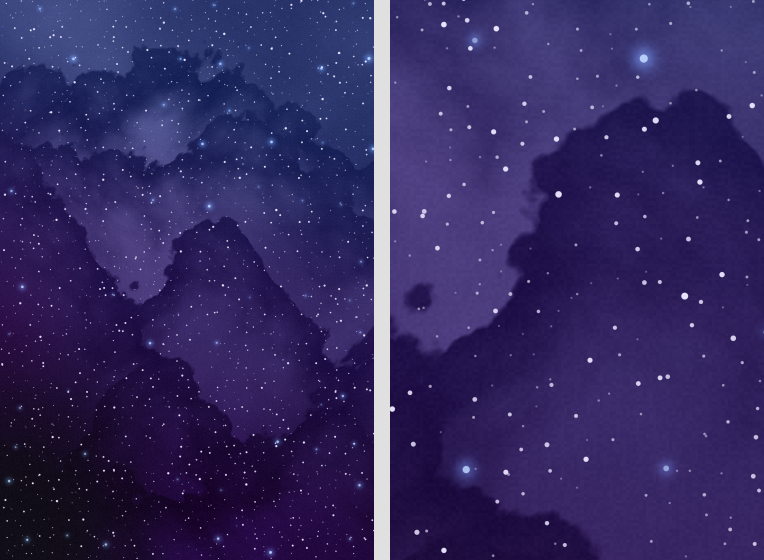
Left, the full canvas; right, a detail of the centre.
Give the GLSL for this texture, as a WebGL 1 fragment shader.

```glsl
precision highp float;
// Draws a starry night sky of billowing indigo and violet nebula clouds.
uniform vec2 u_resolution;

// Shadow and haze colours at the bottom, middle and top of the sky
const vec3 SHADOW_LOW = vec3(0.085, 0.010, 0.150);
const vec3 SHADOW_MID = vec3(0.115, 0.055, 0.280);
const vec3 SHADOW_TOP = vec3(0.085, 0.130, 0.340);
const vec3 HAZE_LOW = vec3(0.170, 0.045, 0.320);
const vec3 HAZE_MID = vec3(0.310, 0.250, 0.510);
const vec3 HAZE_TOP = vec3(0.320, 0.360, 0.590);
const vec3 CORNER_BLACK = vec3(0.060, 0.055, 0.080);
const vec3 EDGE_MAGENTA = vec3(0.200, 0.035, 0.270);
const vec3 STAR_WHITE = vec3(0.92, 0.90, 1.00);
const vec3 STAR_BLUE = vec3(0.45, 0.72, 0.95);

const float BILLOW_SCALE = 8.0;
const float BILLOW_HEIGHT = 0.20;
const float EDGE_SOFTNESS = 0.012;
const float HAZE_DEPTH = 0.20;
const float GRAIN = 0.022;
const float STAR_CELL = 0.0165;
const float BRIGHT_CELL = 0.085;

float hash(vec2 p) {
  return fract(sin(dot(p, vec2(127.1, 311.7))) * 43758.545);
}

vec2 hash2(vec2 p) {
  return vec2(hash(p), hash(p + 57.3));
}

// Cellular noise: rounded lumps, highest at each cell point
float lumps(vec2 p) {
  vec2 cell = floor(p), f = fract(p);
  float nearest = 1.0;
  for (int j = -1; j <= 1; j++) {
    for (int i = -1; i <= 1; i++) {
      vec2 o = vec2(float(i), float(j));
      vec2 d = o + hash2(cell + o) - f;
      nearest = min(nearest, dot(d, d));
    }
  }
  return 1.0 - sqrt(nearest);
}

float billow(vec2 p) {
  float sum = 0.0, weight = 0.5;
  p += 0.18 * sin(p.yx * 2.3 + vec2(0.4, 1.9));
  for (int i = 0; i < 5; i++) {
    sum += weight * lumps(p);
    p = mat2(1.6, 1.2, -1.2, 1.6) * p + 7.7;
    weight *= 0.5;
  }
  return sum;
}

// Lays one cloud bank over the shade: dark crest, haze gathering below it.
// mound = centre, width, height of the swell on the ridge
float cloud(float shade, vec2 p, float base, float slope, vec3 mound, float haze, float seed) {
  float lump = billow(p * BILLOW_SCALE + seed);
  float x = p.x - mound.x;
  float ridge = base + slope * x + mound.z * exp(-x * x / (mound.y * mound.y));
  float depth = ridge - p.y + BILLOW_HEIGHT * (lump - 0.55);
  float inside = haze * smoothstep(0.0, HAZE_DEPTH, depth) + 0.35 * (lump - 0.45);
  return mix(shade, inside, smoothstep(0.0, EDGE_SOFTNESS, depth));
}

// Light that leans from the upper left down to the central plume
float hazeLight(vec2 p) {
  float x = (p.x - 0.28 + 0.25 * (p.y - 0.45)) / 0.19;
  float drift = 0.5 + 0.25 * sin(p.x * 11.0 + 3.0 * sin(p.y * 7.0)) + 0.25 * sin(p.y * 13.0 - p.x * 6.0);
  return 0.28 + 0.52 * exp(-x * x) + 0.25 * drift;
}

vec3 skyColour(vec2 p, float shade) {
  float level = p.y + 0.3 * (p.x - 0.33);
  float low = smoothstep(0.08, 0.50, level), high = smoothstep(0.48, 0.88, level);
  vec3 shadow = mix(mix(SHADOW_LOW, SHADOW_MID, low), SHADOW_TOP, high);
  vec3 haze = mix(mix(HAZE_LOW, HAZE_MID, low), HAZE_TOP, high);
  vec3 colour = mix(shadow, haze, clamp(shade, -0.25, 1.0));
  vec2 left = vec2(p.x, p.y - 0.40) / vec2(0.12, 0.16);
  colour = mix(colour, EDGE_MAGENTA, 0.5 * exp(-dot(left, left)));
  float corner = 1.0 - smoothstep(0.08, 0.42, length(p * vec2(1.1, 0.9)));
  return mix(colour, CORNER_BLACK, 0.9 * corner);
}

// One jittered star per cell; x = crisp core, y = soft glow
vec2 stars(vec2 p, float size, float chance, vec2 radii, float seed) {
  vec2 cell = floor(p / size), id = cell + seed;
  vec2 centre = (cell + 0.15 + 0.7 * hash2(id)) * size;
  float d = length(p - centre), pixel = 0.7 / u_resolution.y;
  float power = hash(id + 19.1);
  float r = mix(radii.x, radii.y, power * power);
  float lit = step(hash(id + 83.7), chance) * mix(0.3, 1.0, power);
  return lit * vec2(1.0 - smoothstep(r - pixel, r + pixel, d), exp(-d * d / (9.0 * r * r)));
}

void main() {
  vec2 p = gl_FragCoord.xy / u_resolution.y;

  // Cloud banks from back to front
  float light = hazeLight(p);
  float shade = 0.75 * light + 0.3 * (billow(p * 5.0) - 0.45);
  shade = cloud(shade, p, 0.80, -0.20, vec3(0.36, 0.14, 0.11), light, 3.0);
  shade = cloud(shade, p, 0.66, -0.25, vec3(0.45, 0.13, 0.13), light, 17.0);
  shade = cloud(shade, p, 0.38, 0.00, vec3(0.39, 0.13, 0.24), 0.7 * light, 31.0);
  shade = cloud(shade, p, 0.77, -1.30, vec3(0.00, 0.10, 0.01), 0.6 * light, 45.0);
  shade = cloud(shade, p, 0.20, 0.00, vec3(0.27, 0.11, 0.15), 0.6 * light, 59.0);
  shade = cloud(shade, p, 0.16, 0.05, vec3(0.57, 0.09, 0.15), 0.9 * light, 73.0);
  vec3 colour = skyColour(p, shade);
  colour += GRAIN * (hash(floor(p * 512.0)) - 0.5);

  // Fine star dust in two sizes, then a few bright blue stars
  for (int i = 0; i < 2; i++) {
    float k = float(i);
    vec2 dust = stars(p, STAR_CELL * (1.0 + 0.7 * k), 0.55, vec2(0.0006, 0.0017 + 0.0004 * k), 11.0 + 40.0 * k);
    colour = mix(colour, STAR_WHITE, dust.x);
  }
  vec2 bright = stars(p, BRIGHT_CELL, 0.4, vec2(0.0014, 0.0026), 101.0);
  colour += 0.35 * STAR_BLUE * bright.y;
  colour = mix(colour, mix(STAR_BLUE, STAR_WHITE, 0.6), bright.x);
  gl_FragColor = vec4(colour, 1.0);
}
```
